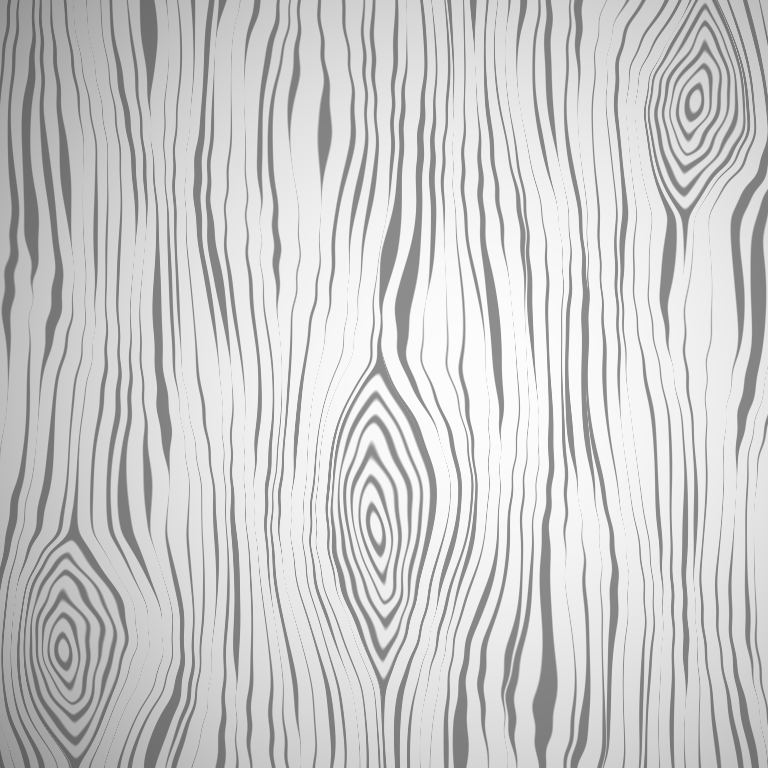
A WebGL 1 fragment shader for this texture:

```glsl
precision highp float;
// Grey wood grain: tapered vertical strokes flowing around ringed knots.
uniform vec2 u_resolution;

#define STROKES 52.0      // grain columns across the canvas
#define THIN 0.20         // thinnest stroke, in half columns
#define THICK 0.64        // thickest stroke, in half columns
#define RINGS 6.0         // rings inside a knot
#define KNOT_WIDTH 0.054  // half width of a knot
#define FLOW_REACH 0.07   // how far a knot pushes the grain aside
#define LIGHT_POS vec2(0.62, 0.50)
#define FALLOFF 0.68      // darkening away from the light

float hash(float n) {
  return fract(sin(n * 127.1 + 3.7) * 4375.85);
}

// Slow sideways drift of the grain, with a few small kinks.
float drift(vec2 p) {
  return 0.016 * sin(p.x * 13.0 + p.y * 5.0)
       + 0.008 * sin(p.y * 9.0 - p.x * 21.0 + 1.0)
       + 0.003 * sin(p.y * 23.0 + p.x * 37.0)
       + 0.001 * sin(p.y * 71.0 + 3.0 * sin(p.y * 19.0 + p.x * 17.0));
}

// Long strokes, each swelling quickly and tapering to a point.
float grain(float x, float y, float px) {
  float ink = 0.0;
  float column = floor(x * STROKES);
  for (int j = -1; j <= 1; j++) {
    float id = column + float(j);
    float seed = hash(id);
    float weight = hash(id + 71.3);
    float along = fract(y * mix(0.9, 2.6, hash(id + 31.7)) + seed * 7.0);
    float taper = smoothstep(0.0, 0.28, along) * (1.0 - along);
    taper *= 1.0 + 0.2 * sin(y * 34.0 + seed * 40.0);
    float halfWidth = mix(THIN, THICK, weight * weight) * taper - 0.015;
    float center = id + 0.5 + 0.5 * (seed - 0.5)
                 + 0.16 * sin(y * 11.0 + weight * 40.0);
    float edge = halfWidth - abs(x * STROKES - center);
    ink = max(ink, smoothstep(-px, px, edge / STROKES));
  }
  return ink;
}

// Nested pointed lenses; level is 0 at the heart and 1 at the rim.
float rings(float level, vec2 q, float px) {
  float wobble = 0.35 * sin(q.y * 7.0 + 5.0 * q.x) + 0.2 * sin(q.y * 19.0);
  float ring = level * RINGS + wobble * level * (1.0 - level) * 2.0;
  float fromLine = abs(fract(ring + 0.5) - 0.5);
  float halfWidth = 0.17 + 0.07 * sin(q.y * 5.0 + 4.0 * q.x + floor(ring + 0.5) * 2.4);
  float soft = px * RINGS / KNOT_WIDTH;
  return smoothstep(-soft, soft, halfWidth - fromLine);
}

void main() {
  vec2 uv = gl_FragCoord.xy / u_resolution;
  float px = 0.75 / min(u_resolution.x, u_resolution.y);
  float x = uv.x + drift(uv);
  float rim = 0.0;
  float knotInk = 0.0;
  float inside = 0.0;

  // Knots: draw rings within, bend the grain around the outside.
  for (int k = 0; k < 3; k++) {
    float i = float(k);
    vec2 center = vec2(0.105 + 0.4 * i, 0.155 - 0.0375 * i + 0.1975 * i * i);
    float halfHeight = 0.21 - 0.06 * abs(i - 1.0);
    vec2 q = vec2(x - center.x, uv.y - center.y) / vec2(KNOT_WIDTH, halfHeight);
    float side = sqrt(q.x * q.x + 0.003);
    float level = 0.5 * (side + sqrt(side * side + 4.0 * q.y * q.y));
    if (level < 1.0) {
      inside = 1.0;
      knotInk = rings(level, q, px);
    }
    float lens = 1.0 - q.y * q.y;
    float bulge = KNOT_WIDTH * 0.5 * (lens + sqrt(lens * lens + 0.02));
    float away = abs(x - center.x);
    float rest = away - bulge * exp(-max(away - bulge, 0.0) / FLOW_REACH);
    float rimWidth = 0.004 * (1.0 - smoothstep(0.9, 1.9, abs(q.y))) - 0.002;
    rim = max(rim, smoothstep(-px, px, rimWidth - rest));
    x = center.x + sign(x - center.x) * max(rest, 0.0);
  }
  float ink = mix(max(rim, grain(x, uv.y, px)), knotInk, inside);

  // Pale board lit from right of the middle, with grey strokes.
  float board = 0.99 - FALLOFF * pow(length(uv - LIGHT_POS), 2.1);
  float stroke = 0.10 + 0.46 * board;
  gl_FragColor = vec4(vec3(mix(board, stroke, ink)), 1.0);
}
```
